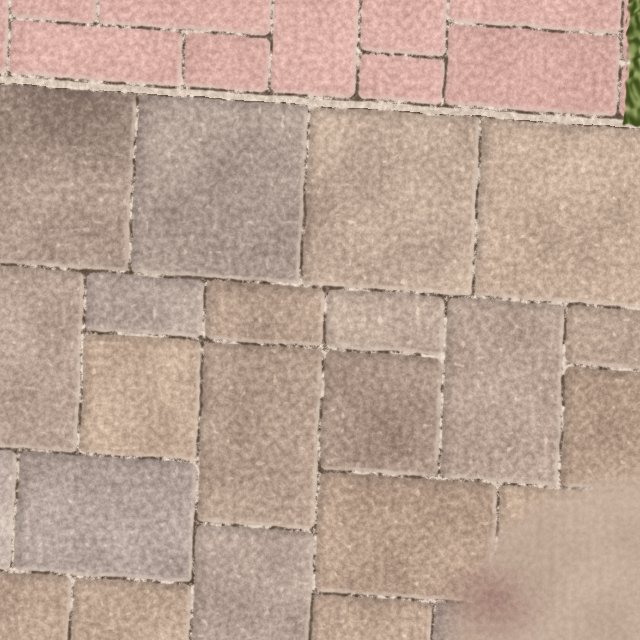
Write a WebGL 1 fragment shader that draws this texture.

```glsl
precision highp float;
// Weathered paving: pink bricks, a course of square slabs, and mixed pavers below.

uniform vec2 u_resolution;

#define BRICK_PITCH 0.1367
#define BRICK_END 0.117
#define SLAB_TOP 0.130
#define SLAB_PITCH 0.2695
#define PAVER_TOP 0.413
#define PAVER_PITCH vec2(0.0942, 0.0957)
#define JOINT 0.0022
#define CORNER 0.011
#define GRAIN 0.62
#define MOTTLE 0.36

const vec3 DARK = vec3(0.55, 0.47, 0.43);
const vec3 PALE = vec3(0.87, 0.79, 0.73);
const vec3 PINK = vec3(0.86, 0.69, 0.655);
const vec3 SOIL = vec3(0.43, 0.36, 0.31);
const vec3 SAND = vec3(0.86, 0.79, 0.73);
const vec3 PATCH = vec3(0.77, 0.68, 0.61);

float hash(vec2 p) {
  return fract(sin(dot(p, vec2(127.1, 311.7))) * 43758.5);
}

vec2 gradient(vec2 p) {
  float a = 6.2832 * hash(p);
  return vec2(cos(a), sin(a));
}

float noise(vec2 p) {
  vec2 i = floor(p), f = p - i, e = vec2(0.0, 1.0);
  vec2 w = f * f * f * (f * (f * 6.0 - 15.0) + 10.0);
  float low = mix(dot(gradient(i), f), dot(gradient(i + e.yx), f - e.yx), w.x);
  float high = mix(dot(gradient(i + e), f - e), dot(gradient(i + 1.0), f - 1.0), w.x);
  return mix(low, high, w.y);
}

float fbm(vec2 p) {
  float sum = 0.0, amp = 0.7;
  for (int i = 0; i < 4; i++) {
    sum += amp * noise(p);
    p = mat2(1.6, 1.2, -1.2, 1.6) * p + 7.3;
    amp *= 0.55;
  }
  return sum;
}

// Soft round blot, 1 at its centre.
float stain(vec2 p, vec2 centre, vec2 size) {
  vec2 d = (p - centre) / size;
  return exp(-dot(d, d));
}

// Each cell is (low corner, high corner). Bricks repeat every seven units.
vec4 brickCell(vec2 q) {
  float x = (q.x - 0.017) / BRICK_PITCH;
  float base = floor(x / 7.0) * 7.0, a = x - base;
  float split = a < 3.0 ? 0.028 : a < 4.0 ? -0.08 : a < 5.0 ? 0.042 : -0.013;
  bool upper = q.y < split;
  float middle = upper ? 1.0 : 2.0;
  vec2 span = a < middle ? vec2(0.0, middle) : a < 3.0 ? vec2(middle, 3.0)
            : a < 5.0 ? vec2(floor(a), floor(a) + 1.0) : vec2(5.0, 7.0);
  span = (span + base) * BRICK_PITCH + 0.017;
  return vec4(span.x, upper ? split - 0.15 : split, span.y, upper ? split : BRICK_END);
}

// Paver bond on a half-unit grid, repeating every eight units across.
vec4 paverCell(vec2 g) {
  float column = floor(g.x / 2.0), kind = mod(column, 4.0);
  vec2 x = vec2(0.0, 2.0) + 2.0 * column;
  vec2 y = g.y < 1.0 ? vec2(0.0, 1.0) : g.y < 3.0 ? vec2(1.0, 3.0)
         : g.y < 5.0 ? vec2(3.0, 5.0) : vec2(5.0, 7.0);
  if (kind == 1.0 && g.y >= 1.0) {
    y = g.y < 4.0 ? vec2(1.0, 4.0) : vec2(4.0, 7.0);
  } else if (kind == 3.0 && g.y < 3.0) {
    y = vec2(0.0, 3.0);
  } else if (g.y >= 3.0 && g.y < 5.0) {
    float base = floor((g.x + 1.0) / 8.0) * 8.0 - 1.0;
    x = base + (g.x - base < 3.0 ? vec2(0.0, 3.0) : vec2(5.0, 8.0));
  }
  return vec4(x.x, y.x, x.y, y.y);
}

void main() {
  vec2 p = gl_FragCoord.xy / u_resolution;
  p.y = 1.0 - p.y;
  float aa = 1.2 / min(u_resolution.x, u_resolution.y);

  // Tilted courses with slightly uneven edges.
  vec2 q = vec2(p.x + 0.045 * p.y, p.y - 0.07 * p.x);
  q += 0.003 * vec2(noise(p * 14.0), noise(p * 14.0 + 40.0));
  q += 0.002 * vec2(noise(p * 70.0), noise(p * 70.0 + 90.0));

  bool isBrick = q.y < 0.5 * (BRICK_END + SLAB_TOP);
  bool isSlab = !isBrick && q.y < PAVER_TOP;
  float slab = floor((q.x - 0.2214) / SLAB_PITCH);
  vec2 origin = vec2(0.1536, PAVER_TOP);
  vec4 cell;
  if (isBrick) cell = brickCell(q);
  else if (isSlab) cell = vec4(0.2214 + slab * SLAB_PITCH, SLAB_TOP,
                               0.2214 + (slab + 1.0) * SLAB_PITCH, PAVER_TOP);
  else cell = paverCell((q - origin) / PAVER_PITCH) * vec4(PAVER_PITCH, PAVER_PITCH) + origin.xyxy;

  // Rounded stone outline; d is negative inside.
  float corner = isSlab ? 0.5 * CORNER : CORNER;
  vec2 halfSize = 0.5 * (cell.zw - cell.xy) - JOINT;
  vec2 o = abs(q - 0.5 * (cell.xy + cell.zw)) - halfSize + corner;
  float d = length(max(o, 0.0)) + min(max(o.x, o.y), 0.0) - corner;

  // Stone tone: each stone's own shade, mottling, grain and stains.
  vec2 id = floor(cell.xy * 200.0 + 0.5);
  float mottle = fbm(p * 9.0), grain = fbm(p * 105.0);
  float tone = isSlab ? 0.43 + 0.11 * min(slab + 1.0, 2.0) : 0.44 + 0.26 * hash(id);
  tone += MOTTLE * mottle + GRAIN * grain;
  tone += 0.3 * smoothstep(0.3, 0.55, noise(p * 85.0));
  tone -= 0.35 * stain(p, vec2(0.06, 0.18), vec2(0.17, 0.08));
  tone -= 0.22 * stain(p, vec2(0.38, 0.35), vec2(0.16, 0.09));
  tone -= 0.25 * stain(p, vec2(0.62, 0.65), vec2(0.14, 0.11));
  vec3 stone = mix(DARK, PALE, clamp(tone, -0.1, 1.1));
  stone *= mix(vec3(0.98, 1.0, 1.03), vec3(1.03, 1.0, 0.95), hash(id + 5.0));
  if (isBrick) stone = PINK + 0.18 * grain + 0.06 * mottle + 0.05 * (hash(id) - 0.5);

  // Pale worn rim toward the lower right, shade toward the upper left.
  vec2 far = cell.zw - q, near = q - cell.xy;
  float rim = smoothstep(0.011, 0.005, min(far.x, far.y));
  float shade = smoothstep(0.022, 0.0, min(near.x, near.y));
  stone = mix(stone, SAND, rim * (0.55 + 0.5 * noise(p * 40.0)));
  stone *= 1.0 - (isBrick ? 0.04 : 0.13) * shade;

  // Joints alternate between soil and pale sand.
  float fill = smoothstep(-0.3, 0.35, noise(p * 24.0) + 0.7 * grain);
  if (isBrick || q.y < SLAB_TOP) fill = max(fill, smoothstep(BRICK_END, BRICK_END + 0.004, q.y));
  vec3 joint = mix(SOIL, SAND, fill) + 0.2 * grain;
  vec3 color = mix(joint, stone, smoothstep(aa, -aa, d));

  // Smoothed-over corner with a reddish blot.
  float cover = length((p - vec2(1.02, 0.99)) / vec2(0.32, 0.27)) + 0.15 * mottle;
  vec3 smear = PATCH + 0.07 * grain + 0.06 * mottle;
  color = mix(color, smear, smoothstep(1.05, 0.84, cover));
  float blot = stain(p, vec2(0.77, 0.94), vec2(0.06, 0.05)) * (0.8 + mottle);
  color = mix(color, vec3(0.58, 0.43, 0.4) + 0.15 * grain, clamp(0.8 * blot, 0.0, 1.0));

  // Tuft of grass beyond the brick edge.
  float blades = noise(p * vec2(110.0, 60.0) + 3.0 * mottle);
  vec3 grass = mix(vec3(0.24, 0.3, 0.11), vec3(0.6, 0.65, 0.4), smoothstep(-0.4, 0.5, blades));
  float edge = max(0.984 - q.x, q.y - 0.124) + 0.008 * blades;
  color = mix(color, grass, smoothstep(0.003, -0.003, edge));

  gl_FragColor = vec4(clamp(color, 0.0, 1.0), 1.0);
}
```
